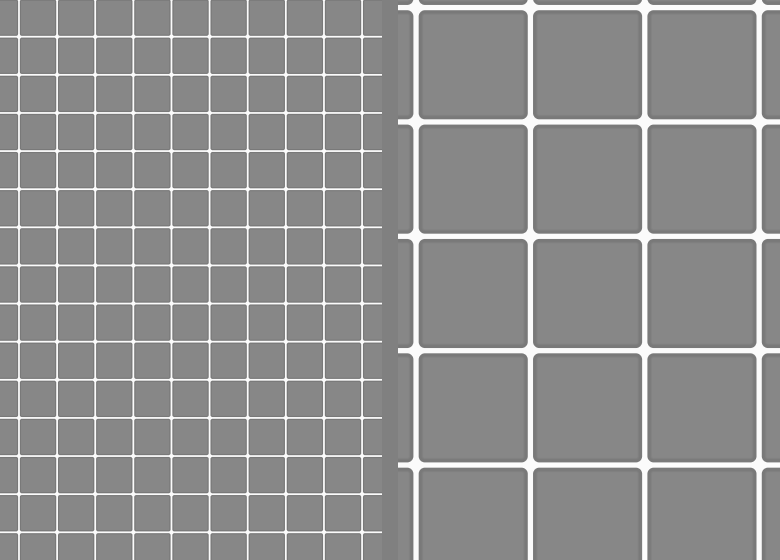
Left: the whole. Right: its middle third, enlarged.
A Shadertoy shader for this pattern:

```glsl
// Square grey tiles with slightly rounded corners, divided by thin white grout lines.

#define ROWS 14.69                     // tile pitches over the canvas height
#define GRID_OFFSET vec2(0.498, 0.727) // first grout crossing, in pitches
#define GROUT_WIDTH 0.046              // in pitches
#define CORNER_RADIUS 0.055
#define RIM_START 0.018                // depth inside the tile where the rim fades
#define RIM_END 0.048
#define TILE_COLOR vec3(0.53)
#define RIM_COLOR vec3(0.475)
#define GROUT_COLOR vec3(0.985)

// Signed distance to a rounded square centred on the origin.
float roundedSquare(vec2 p, float halfSize, float radius) {
    vec2 q = abs(p) - halfSize + radius;
    return length(max(q, 0.0)) + min(max(q.x, q.y), 0.0) - radius;
}

void mainImage(out vec4 fragColor, in vec2 fragCoord) {
    // One unit is one tile pitch.
    float pixel = ROWS / iResolution.y;
    vec2 cell = fract(fragCoord * pixel - GRID_OFFSET) - 0.5;

    float edge = roundedSquare(cell, 0.5 - 0.5 * GROUT_WIDTH, CORNER_RADIUS);

    // Tile face with a faint darker rim.
    float rim = 1.0 - smoothstep(RIM_START, RIM_END, -edge);
    vec3 color = mix(TILE_COLOR, RIM_COLOR, rim);

    // Grout, smoothed over about one pixel.
    float grout = clamp(0.5 + edge / pixel, 0.0, 1.0);
    color = mix(color, GROUT_COLOR, grout);

    fragColor = vec4(color, 1.0);
}
```
